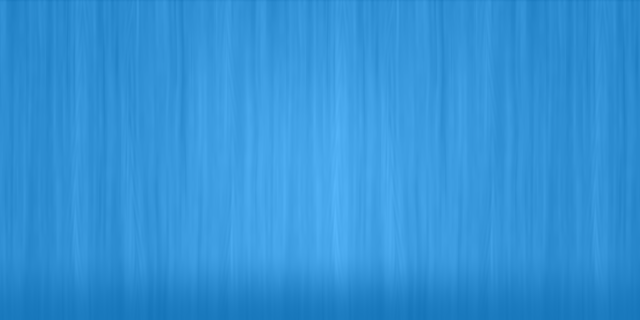
Reproduce this texture procedurally as a Shadertoy shader.

```glsl
const vec3 BASE_BLUE = vec3(0.186, 0.562, 0.829);
const float SIDE_SHADE = -0.018;
const float GLOW_GAIN = 0.108;
const vec2 GLOW_CENTER = vec2(1.0, 0.42);
const vec2 GLOW_RADIUS = vec2(0.56, 0.56);
const float FLOOR_SHADE = -0.088;
const float FLOOR_HEIGHT = 0.22;
const float TILE_WIDTH = 0.8125;
const vec3 FIGURE_X = vec3(0.248, 0.416, 0.716);
const float FIGURE_WIDTH = 0.024;
const float FIGURE_GAIN = 0.022;
const float TAU = 6.2831853;

float hash(vec2 p) {
    vec3 q = fract(p.xyx * vec3(0.1031, 0.1030, 0.0973));
    q += dot(q, q.yzx + 33.33);
    return fract((q.x + q.y) * q.z);
}

// Value noise that wraps across x after the given number of cells
float wrapNoise(vec2 p, float cells) {
    vec2 i = floor(p), f = fract(p);
    f = f * f * (3.0 - 2.0 * f);
    float left = mod(i.x, cells), right = mod(i.x + 1.0, cells);
    float low = mix(hash(vec2(left, i.y)), hash(vec2(right, i.y)), f.x);
    float high = mix(hash(vec2(left, i.y + 1.0)), hash(vec2(right, i.y + 1.0)), f.x);
    return mix(low, high, f.y);
}

// Vertical fibres: cells across one tile, stretch along the height
float fibre(vec2 p, float cells, float rows, float seed) {
    return wrapNoise(vec2(p.x / TILE_WIDTH * cells, p.y * rows + seed), cells) - 0.5;
}

// Nested arches of flat-sawn grain around three columns
float figure(vec2 p) {
    float sum = 0.0;
    for (int k = 0; k < 3; k++) {
        float seed = float(k) * 17.0;
        float sway = 0.012 * sin(p.y * 5.0 + seed);
        float d = mod(p.x - FIGURE_X[k] + sway + 0.5 * TILE_WIDTH, TILE_WIDTH)
                - 0.5 * TILE_WIDTH;
        float mask = exp(-d * d / (FIGURE_WIDTH * FIGURE_WIDTH));
        float patches = 0.35 + 0.65 * wrapNoise(vec2(seed, p.y * 4.0 + seed), 64.0);
        float arches = sin(TAU * (p.y * 7.0 + abs(d) * 75.0 + seed * 0.13));
        sum += mask * patches * (0.9 + 0.55 * arches);
    }
    return sum;
}

float woodGrain(vec2 p) {
    // Slight bending keeps the fibres from being ruler straight
    vec2 q = p;
    q.x += 0.008 * fibre(p, 12.0, 5.0, 90.0);
    float grain = 0.034 * fibre(q, 13.0, 1.2, 11.0)
                + 0.046 * fibre(q, 47.0, 1.8, 37.0)
                + 0.044 * fibre(q, 104.0, 3.0, 71.0)
                + 0.014 * fibre(q, 104.0, 24.0, 130.0);
    // Sparse dark pores
    float pore = smoothstep(0.24, 0.48, fibre(q, 80.0, 2.5, 200.0));
    return grain - 0.024 * pore + FIGURE_GAIN * figure(q);
}

void mainImage(out vec4 fragColor, in vec2 fragCoord) {
    vec2 p = fragCoord / iResolution.y;
    p.x *= 2.0 * iResolution.y / iResolution.x;

    // Soft central light
    vec2 g = (p - GLOW_CENTER) / GLOW_RADIUS;
    float shade = SIDE_SHADE + GLOW_GAIN * exp(-dot(g, g));

    // Dark band along the floor also softens the grain
    float rise = smoothstep(0.0, FLOOR_HEIGHT, p.y);
    shade = mix(FLOOR_SHADE, shade, rise);
    shade += woodGrain(p) * mix(0.3, 1.0, rise);

    // Thin shaded upper edge
    shade -= 0.025 * smoothstep(0.992, 1.0, p.y);

    fragColor = vec4(clamp(BASE_BLUE + shade, 0.0, 1.0), 1.0);
}
```
